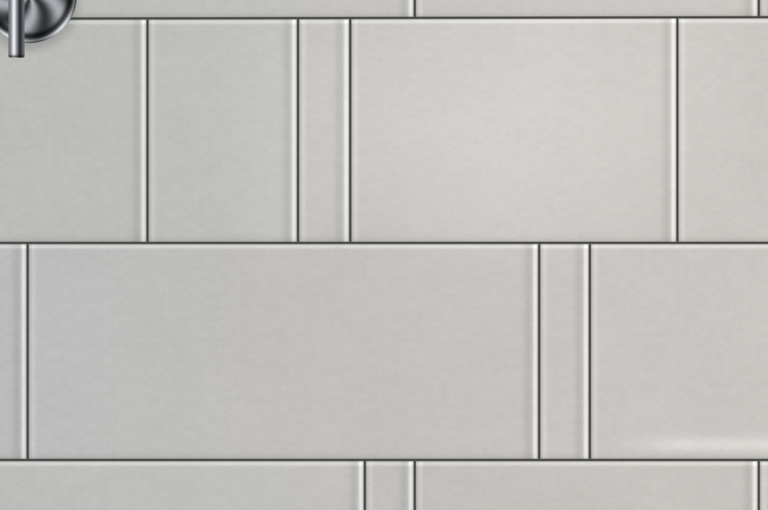
A Shadertoy shader for this texture:

```glsl
// Glazed wall tiles of mixed widths in staggered rows, with thin dark joints.
// Each pixel finds the four joints around its tile, then shades bevels, glaze
// and grain from those distances; a chrome fitting sits in the top left corner.

float hash(vec2 p) {
    return fract(sin(dot(p, vec2(127.1, 311.7))) * 43758.5453);
}

float noise(vec2 p) {
    vec2 i = floor(p), f = fract(p);
    f = f * f * (3.0 - 2.0 * f);
    return mix(mix(hash(i), hash(i + vec2(1, 0)), f.x),
               mix(hash(i + vec2(0, 1)), hash(i + vec2(1, 1)), f.x), f.y);
}

float bell(float x, float width) {
    return exp(-x * x / (width * width));
}

// Horizontal positions of the vertical joints, rows counted from the bottom
vec4 rowJoints(int row) {
    if (row == 1) return vec4(0.036, 0.702, 0.768, 2.0);
    if (row == 2) return vec4(0.192, 0.388, 0.456, 0.882);
    return vec4(row == 0 ? 0.475 : -1.0, 0.540, 0.988, 2.0);
}

// Polished metal flange with a hanging round lever
vec3 addFitting(vec3 color, vec2 p, float top, float px) {
    vec2 q = p - vec2(0.038, top + 0.006);
    float radius = length(q);
    float angle = atan(q.y, q.x);
    float shadow = smoothstep(0.075, 0.055, length(q + vec2(0.0, 0.006)));
    color *= 1.0 - 0.15 * shadow;

    float shine = 0.5 + 0.5 * sin(angle * 5.0 + radius * 90.0);
    vec3 flange = mix(vec3(0.20, 0.21, 0.22), vec3(0.66, 0.68, 0.70), shine);
    flange *= 1.0 - 0.65 * bell(radius - 0.053, 0.004);
    flange += 0.25 * bell(radius - 0.059, 0.002);
    color = mix(color, flange, smoothstep(px, -px, radius - 0.062));

    vec2 r = abs(p - vec2(0.0215, top - 0.014)) - vec2(0.0105, 0.061);
    float lever = length(max(r + 0.003, 0.0)) - 0.003;
    float across = (p.x - 0.0215) / 0.0135;
    vec3 metal = vec3(0.42, 0.43, 0.45) + 0.5 * bell(across + 0.25, 0.25)
               - 0.25 * bell(across - 0.35, 0.2);
    metal *= 1.0 - 0.5 * bell(p.y - top + 0.074, 0.0025);
    return mix(color, metal, smoothstep(px, -px, lever));
}

void mainImage(out vec4 fragColor, in vec2 fragCoord) {
    // Canvas width is one unit; rows keep their share of the height
    float px = 1.0 / iResolution.x;
    float top = 0.664;
    vec2 p = fragCoord / iResolution.xy * vec2(1.0, top);

    // Horizontal joints, with a very slight tilt
    float y = p.y - 0.002 * (p.x - 0.5) * smoothstep(0.3, 0.64, p.y);
    float rows[5] = float[5](-1.0, 0.0651, 0.3477, 0.6406, 2.0);
    int row = 0;
    for (int i = 1; i < 4; i++) if (y > rows[i]) row = i;
    float below = y - rows[row], above = rows[row + 1] - y;

    // Nearest vertical joints on either side
    vec4 joints = rowJoints(row);
    float left = -1.0, right = 2.0;
    for (int i = 0; i < 4; i++) {
        if (joints[i] <= p.x) left = max(left, joints[i]);
        else right = min(right, joints[i]);
    }
    float toLeft = p.x - left, toRight = right - p.x;

    // Glaze: cool grey at the left, warmer at the right, small change per tile
    vec3 color = mix(vec3(0.735, 0.737, 0.725), vec3(0.785, 0.770, 0.755),
                     smoothstep(0.0, 1.0, p.x));
    if (row == 1) color += vec3(0.005, 0.002, 0.012) * (1.0 - p.x);
    color += 0.016 * (hash(vec2(left * 9.0, float(row))) - 0.5);

    // Soft window glow and a low streak of reflected light
    float glow = exp(-dot((p - vec2(0.64, 0.53)) * vec2(3.2, 4.5),
                          (p - vec2(0.64, 0.53)) * vec2(3.2, 4.5)));
    color += 0.062 * glow * (row == 2 ? 1.0 : 0.35);
    if (row == 1 && left > 0.75)
        color += 0.075 * bell(below - 0.020, 0.010) * smoothstep(0.78, 0.90, p.x);

    // Fine grain and broad mottling
    color += 0.016 * (noise(p * vec2(330.0, 400.0)) - 0.5);
    color += 0.014 * (noise(p * vec2(95.0, 140.0)) - 0.5);
    color += 0.010 * (noise(p * 14.0) - 0.5);

    // Rounded edges: bright on the right and top, shaded on the left and bottom
    color += 0.15 * bell(toRight - 0.0055, 0.0028);
    color += 0.09 * bell(above - 0.0050, 0.0025);
    color += 0.05 * bell(toLeft - 0.0070, 0.0035);
    color -= 0.05 * bell(toRight - 0.0140, 0.0060);
    color -= 0.16 * exp(-toLeft / 0.0025) + 0.14 * exp(-below / 0.0035);

    // Joints
    float edge = min(min(toLeft, toRight), min(below, above));
    float joint = smoothstep(0.0015 + px, 0.0015 - px, edge);
    color = mix(color, vec3(0.27, 0.28, 0.27), joint);

    color = addFitting(color, p, top, px);
    fragColor = vec4(clamp(color, 0.0, 1.0), 1.0);
}
```
